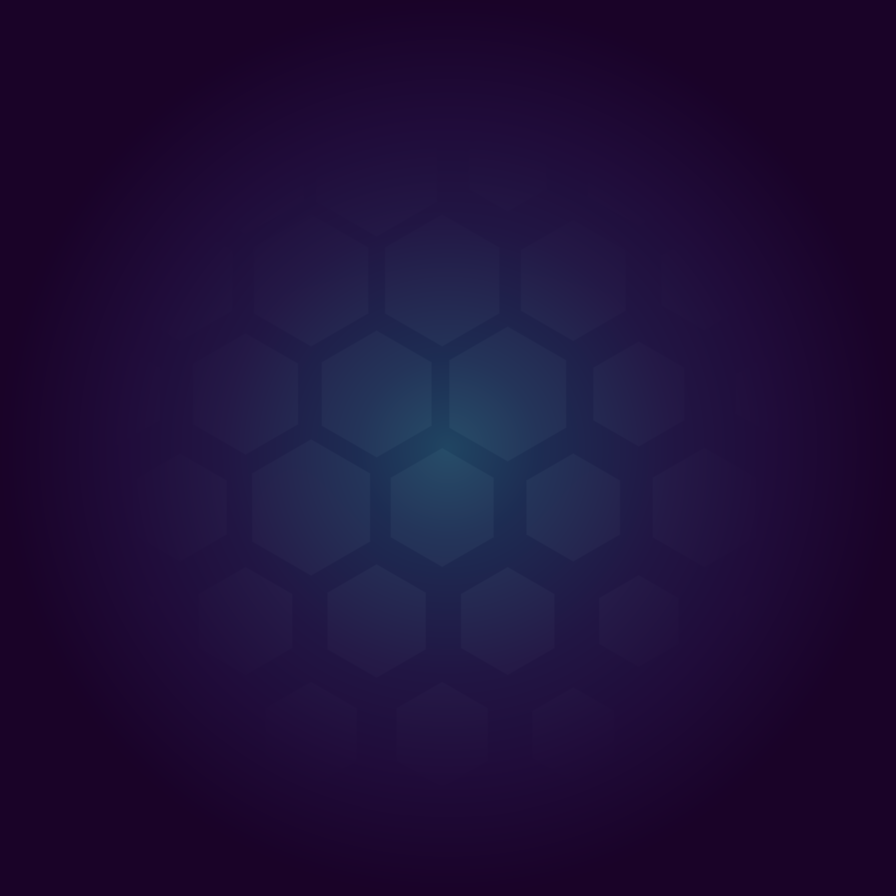
Reproduce this background procedurally as a WebGL 1 fragment shader.

```glsl
precision highp float;
// A dim violet field with a teal glow at its centre, overlaid by a honeycomb
// of faint pointy-top hexagons. The glow is a chain of radial colour ramps;
// each hexagon takes its size from its place in a staggered lattice.

uniform vec2 u_resolution;

const float PITCH = 0.1463;                       // spacing of hexagon centres
const vec2 LATTICE_ORIGIN = vec2(-0.0065, -0.0664);
const float ROW_HEIGHT = 0.8660254;               // in units of pitch

const vec3 TEAL = vec3(0.125, 0.270, 0.385);
const vec3 BLUE = vec3(0.115, 0.175, 0.325);
const vec3 INDIGO = vec3(0.130, 0.085, 0.265);
const vec3 PURPLE = vec3(0.125, 0.047, 0.228);
const vec3 NIGHT = vec3(0.100, 0.010, 0.158);
const vec3 HEX_LIGHT = vec3(0.026, 0.032, 0.026);

float ramp(float from, float to, float x) {
  return clamp((x - from) / (to - from), 0.0, 1.0);
}

// Radial background, from the teal heart to the dark rim
vec3 glow(float radius) {
  vec3 color = mix(TEAL, BLUE, ramp(0.0, 0.10, radius));
  color = mix(color, INDIGO, ramp(0.10, 0.25, radius));
  color = mix(color, PURPLE, ramp(0.25, 0.36, radius));
  return mix(color, NIGHT, ramp(0.36, 0.50, radius));
}

// Offset from the nearest centre of a staggered lattice with unit pitch
vec2 hexLocal(vec2 p) {
  vec2 period = vec2(1.0, 2.0 * ROW_HEIGHT);
  vec2 even = mod(p + 0.5 * period, period) - 0.5 * period;
  vec2 odd = mod(p, period) - 0.5 * period;
  return dot(even, even) < dot(odd, odd) ? even : odd;
}

// Signed distance to a pointy-top hexagon
float hexDistance(vec2 p, float apothem) {
  p = abs(p);
  return max(p.x, 0.5 * p.x + ROW_HEIGHT * p.y) - apothem;
}

// Local change of size around one cell
float swell(vec2 cell, vec2 peak, float amount) {
  vec2 d = cell - peak;
  return amount * exp(-5.0 * dot(d, d));
}

// Cells grow upward and shrink toward the sides; cell = (column, row)
float hexSize(vec2 cell) {
  float size = 0.392 + 0.022 * cell.y - 0.018 * cell.x * (cell.x + 1.0);
  size += swell(cell, vec2(-1.0, 0.0), 0.058);
  size += swell(cell, vec2(0.5, 1.0), 0.045);
  size += swell(cell, vec2(2.0, 0.0), 0.110);
  size += swell(cell, vec2(0.5, 3.0), -0.150);
  return clamp(size, 0.26, 0.46);
}

void main() {
  float side = min(u_resolution.x, u_resolution.y);
  vec2 p = (gl_FragCoord.xy - 0.5 * u_resolution) / side;
  float radius = length(p);

  // Lattice coordinates
  vec2 grid = (p - LATTICE_ORIGIN) / PITCH;
  vec2 local = hexLocal(grid);
  vec2 cell = (grid - local) / vec2(1.0, ROW_HEIGHT);

  // Soft-edged hexagons that fade away from the glow
  float pixel = 1.0 / (side * PITCH);
  float edge = hexDistance(local, hexSize(cell));
  float hexagon = 1.0 - smoothstep(-pixel, pixel, edge);
  float fade = 1.0 - smoothstep(0.08, 0.40, length(p + vec2(0.0, 0.03)));

  gl_FragColor = vec4(glow(radius) + HEX_LIGHT * hexagon * fade, 1.0);
}
```
